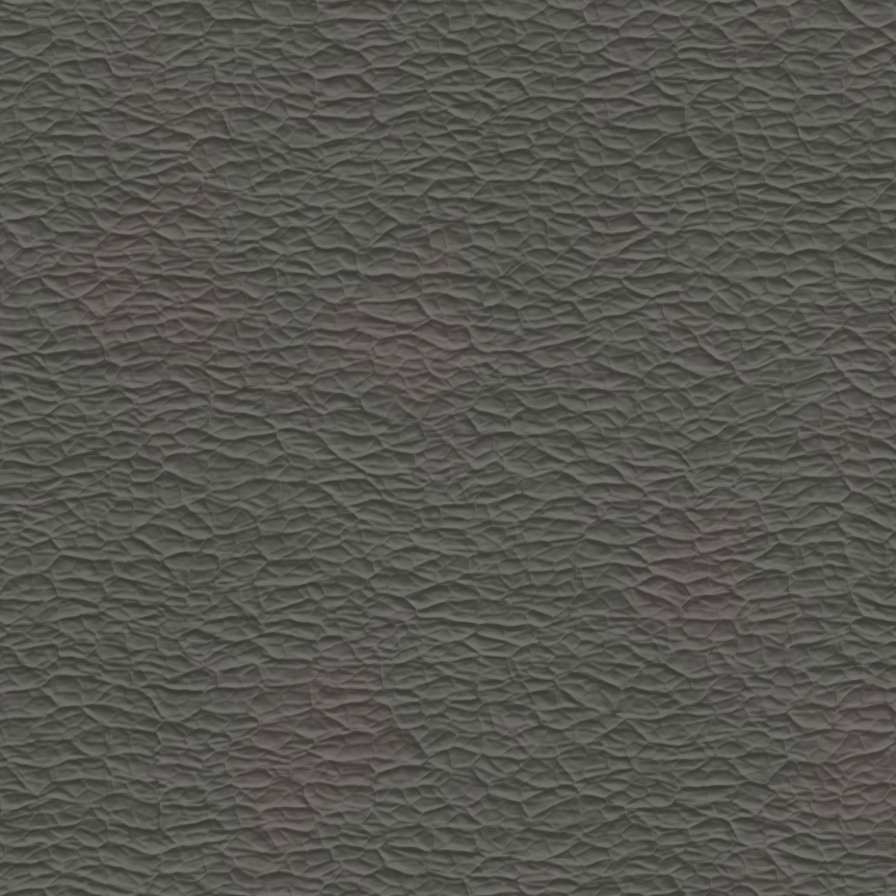
Give the GLSL for this texture, as a WebGL 2 fragment shader.

```glsl
#version 300 es
precision highp float;

uniform vec2 u_resolution;
out vec4 fragColor;

// Colour
const vec3 BASE_COLOR = vec3(0.339, 0.338, 0.319);
const vec3 WARM_TINT = vec3(0.016, -0.003, 0.002);
const float TONE_RANGE = 0.112;
const float RELIEF_GAIN = 2.5;

// Relief, with frequencies in cells per canvas
const vec2 LIGHT_STEP = vec2(0.0005, 0.0019);
const vec2 PEBBLE_FREQ = vec2(17.0, 39.0);
const vec2 WRINKLE_FREQ = vec2(34.0, 72.0);
const vec2 FOLD_FREQ = vec2(6.0, 23.0);
const vec2 GRAIN_FREQ = vec2(65.0, 95.0);
const float PEBBLE_HEIGHT = 0.85;
const float WRINKLE_HEIGHT = 0.48;
const float FOLD_HEIGHT = 0.42;
const float GRAIN_HEIGHT = 0.30;
const float CREASE_SHARPNESS = 4.2;
const float FOLD_SHARPNESS = 11.0;
const float CELL_JITTER = 0.85;

// Two random values in 0..1 for each lattice cell
vec2 hash2(vec2 cell) {
    uvec2 v = uvec2(ivec2(cell)) * 1664525u + 1013904223u;
    v.x += v.y * 1664525u;
    v.y += v.x * 1664525u;
    v ^= v >> 16u;
    v.x += v.y * 1664525u;
    v.y += v.x * 1664525u;
    v ^= v >> 16u;
    return vec2(v & 0xffffu) / 65535.0;
}

float cornerSlope(vec2 cell, vec2 offset) {
    float angle = 6.28318 * hash2(cell).x;
    return dot(vec2(cos(angle), sin(angle)), offset);
}

float gradientNoise(vec2 p) {
    vec2 cell = floor(p);
    vec2 f = p - cell;
    vec2 w = f * f * f * (f * (f * 6.0 - 15.0) + 10.0);
    vec2 e = vec2(1.0, 0.0);
    float low = mix(cornerSlope(cell, f), cornerSlope(cell + e.xy, f - e.xy), w.x);
    float high = mix(cornerSlope(cell + e.yx, f - e.yx), cornerSlope(cell + e.xx, f - e.xx), w.x);
    return mix(low, high, w.y);
}

// Rounded cell: 0 in the crease, rising to 1 on top
float pebble(vec2 p) {
    vec2 cell = floor(p);
    vec2 f = p - cell;
    float nearest = 8.0;
    float second = 8.0;
    for (int y = -1; y <= 1; y++) {
        for (int x = -1; x <= 1; x++) {
            vec2 o = vec2(x, y);
            vec2 site = o + 0.5 + CELL_JITTER * (hash2(cell + o) - 0.5);
            float d = distance(site, f);
            second = min(second, max(nearest, d));
            nearest = min(nearest, d);
        }
    }
    return 1.0 - exp(-CREASE_SHARPNESS * (second - nearest));
}

// Bends the creases out of line
vec2 bend(vec2 p) {
    vec2 broad = vec2(gradientNoise(p * 6.0 + 11.0), gradientNoise(p * 7.0 + 37.0));
    vec2 fine = vec2(gradientNoise(p * 31.0 + 53.0), gradientNoise(p * 33.0 + 71.0));
    return p + vec2(0.012, 0.018) * broad + vec2(0.007, 0.005) * fine;
}

float leatherHeight(vec2 p) {
    vec2 q = bend(p);
    float depth = smoothstep(-0.45, 0.3, gradientNoise(p * vec2(9.0, 16.0) + 91.0));
    float foldMask = smoothstep(-0.2, 0.25, gradientNoise(p * vec2(5.0, 11.0) + 113.0));
    float fold = 1.0 - exp(-FOLD_SHARPNESS * abs(gradientNoise(q * FOLD_FREQ + 5.0)));
    float grain = gradientNoise(q * GRAIN_FREQ + 17.0)
                + 0.4 * gradientNoise(p * GRAIN_FREQ * 1.9 + 29.0);
    return PEBBLE_HEIGHT * mix(0.45, 1.0, depth) * pebble(q * PEBBLE_FREQ)
         + WRINKLE_HEIGHT * mix(1.0, 0.6, depth) * pebble(q * WRINKLE_FREQ + 43.0)
         + FOLD_HEIGHT * foldMask * fold
         + GRAIN_HEIGHT * grain;
}

void main() {
    vec2 p = gl_FragCoord.xy / min(u_resolution.x, u_resolution.y);

    // Raking light from below: lower pebble edges shine, upper edges fall dark
    float relief = leatherHeight(p + LIGHT_STEP) - leatherHeight(p - LIGHT_STEP);
    float tone = TONE_RANGE * tanh(RELIEF_GAIN * relief);

    // Faint uneven dye
    float blotch = gradientNoise(p * 4.0 + 131.0) + 0.6 * gradientNoise(p * 11.0 + 151.0);
    float warmth = smoothstep(0.0, 0.45, blotch);
    float shade = 0.012 * gradientNoise(p * 3.0 + 171.0);

    fragColor = vec4(BASE_COLOR + tone + shade + WARM_TINT * warmth, 1.0);
}
```
